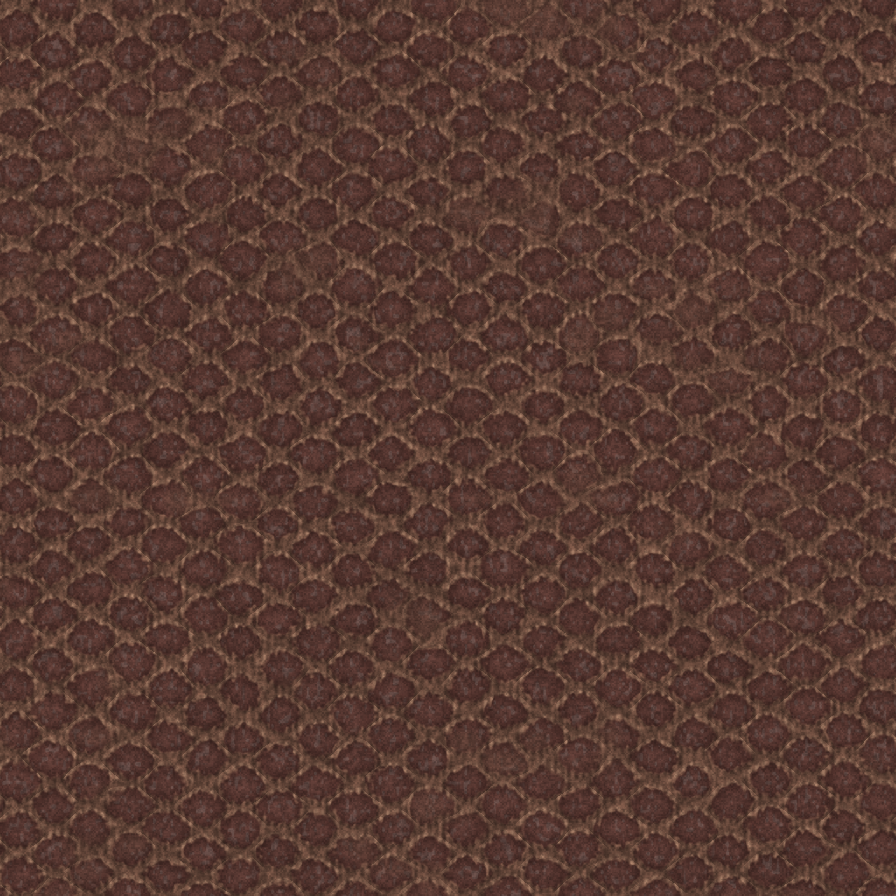
A Shadertoy shader for this texture:

```glsl
// Brown knitted fabric: a staggered lattice of dark fuzzy lozenges in a lighter mesh.

const vec2 GRID = vec2(23.85, 19.0);        // columns and rows across the canvas
const vec2 ORIGIN = vec2(0.466, 0.42);      // centre of the first lozenge
const vec2 HALF_SIZE = vec2(0.605, 0.372);  // lozenge half extents in grid units
const vec3 RIM = vec3(0.268, 0.160, 0.142);
const vec3 CORE = vec3(0.348, 0.222, 0.198);
const vec3 MESH = vec3(0.385, 0.270, 0.220);
const vec3 STITCH = vec3(0.560, 0.425, 0.345);
const vec3 LINT = vec3(0.410, 0.345, 0.330);

float hash(vec2 p) {
    vec3 q = fract(vec3(p.xyx) * 0.1031);
    q += dot(q, q.yzx + 33.33);
    return fract((q.x + q.y) * q.z);
}

float noise(vec2 p) {
    vec2 i = floor(p), f = fract(p);
    f = f * f * (3.0 - 2.0 * f);
    float low = mix(hash(i), hash(i + vec2(1, 0)), f.x);
    float high = mix(hash(i + vec2(0, 1)), hash(i + vec2(1, 1)), f.x);
    return mix(low, high, f.y);
}

// Signed pair of noises, used to bend coordinates.
vec2 noise2(vec2 p) {
    return vec2(noise(p), noise(p + 57.3)) - 0.5;
}

// Superellipse radius: 1 on the outline of a lozenge.
float lozenge(vec2 p, vec2 halfSize) {
    vec2 q = pow(abs(p) / halfSize, vec2(1.55));
    return pow(q.x + q.y, 1.0 / 1.55);
}

// Nearest lozenge: x = radius, yz = offset from its centre, w = its random value.
vec4 nearestLozenge(vec2 p) {
    vec4 best = vec4(9.0, 0.0, 0.0, 0.0);
    float baseColumn = floor(p.x + 0.5);
    for (int i = -1; i <= 1; i++) {
        float column = baseColumn + float(i);
        float stagger = 0.5 * mod(column, 2.0);
        float baseRow = floor(p.y - stagger + 0.5);
        for (int j = -1; j <= 1; j++) {
            vec2 id = vec2(column, baseRow + float(j)) + 40.0;
            float seed = hash(id);
            vec2 jitter = (vec2(hash(id + 11.7), hash(id + 29.1)) - 0.5) * vec2(0.12, 0.07);
            vec2 centre = id - 40.0 + vec2(0.0, stagger) + jitter;
            float size = 0.94 + 0.12 * seed;
            float d = lozenge(p - centre, HALF_SIZE * size);
            if (d < best.x) best = vec4(d, p - centre, seed);
        }
    }
    return best;
}

// Worn patches, small and commoner towards the top.
float wearAt(vec2 uv) {
    float patches = 0.5 * noise(uv * vec2(9, 13) + 4.0) + 0.5 * noise(uv * vec2(25, 34));
    return smoothstep(0.64, 0.86, patches + 0.12 * (uv.y - 0.5));
}

void mainImage(out vec4 fragColor, in vec2 fragCoord) {
    vec2 uv = fragCoord / iResolution.xy;
    float wear = wearAt(uv);

    // Grid bent by slack in the cloth, with a ragged, fibrous outline
    vec2 p = uv * GRID - ORIGIN;
    p += 0.18 * noise2(uv * 5.0) + (0.10 + 0.30 * wear) * noise2(uv * 42.0);
    vec4 cell = nearestLozenge(p);
    float fibre = noise(uv * vec2(230, 85));
    float grain = noise(uv * 250.0 + 9.0);
    float speck = hash(floor(uv * 512.0));
    float radius = cell.x + 0.28 * (fibre - 0.5) + 0.24 * (grain - 0.5);
    float inside = 1.0 - smoothstep(0.84, 1.10, radius);
    inside *= 1.0 - 0.45 * wear;

    // Dark lozenge: deep rim, redder core, pale lint
    float core = 1.0 - smoothstep(0.30, 0.90, radius);
    vec3 pile = mix(RIM, CORE, 0.15 + 0.75 * core) * (0.97 + 0.06 * cell.w);
    float lint = smoothstep(0.58, 0.85, noise(uv * vec2(250, 190) + 21.0));
    pile = mix(pile, LINT, 0.48 * lint * smoothstep(1.0, 0.55, radius));

    // Mesh: vertical fibres and bright stitches along the upper edge of each lozenge
    vec3 mesh = MESH * (0.80 + 0.38 * fibre);
    float band = smoothstep(0.90, 1.02, cell.x) * (1.0 - smoothstep(1.10, 1.34, cell.x));
    float upper = smoothstep(-0.02, 0.12, cell.z);
    float ticks = 0.5 + 0.5 * sin(6.2832 * uv.x * 122.0 + 3.0 * noise(uv * 30.0));
    float stitch = band * upper * (0.15 + 0.85 * ticks) * (0.4 + 0.9 * grain);
    mesh = mix(mesh, STITCH, 0.80 * stitch * (1.0 - 0.4 * wear));
    float lowerShade = (1.0 - upper) * band * (1.0 - ticks);
    mesh *= 1.0 - 0.26 * lowerShade;

    // Worn cloth flattens toward a middle brown, then overall grain and tone
    vec3 color = mix(mesh, pile, inside);
    color = mix(color, 0.5 * (MESH + CORE), 0.18 * wear);
    color *= 1.0 + 0.30 * (grain - 0.5) + 0.22 * (speck - 0.5);
    color *= 0.99 + 0.03 * noise(uv * 4.0 + 13.0);
    fragColor = vec4(color, 1.0);
}
```
